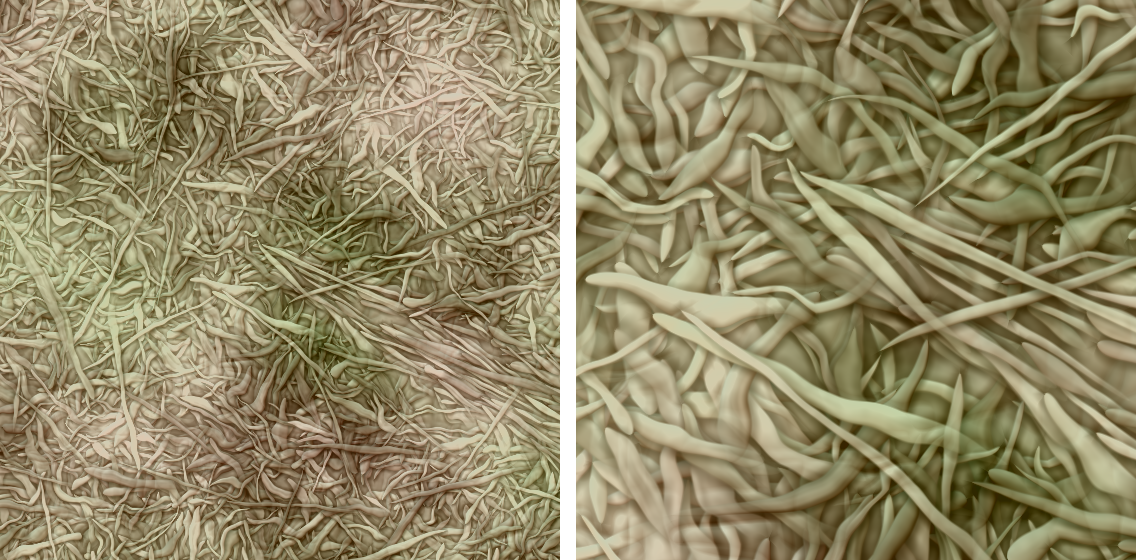
Left: the whole. Right: its middle third, enlarged.
Write a WebGL 2 fragment shader that draws this texture.

```glsl
#version 300 es
precision highp float;
// Matted dry grass: layers of kinked strands, scattered on jittered grids,
// turned along a flow field and melting at one end into wrinkled litter.
// A straight pale bundle and a greener band cross the tangled ground.
#define LAYERS 14
#define WIDTH 0.0066
#define SPREAD 2.5
#define SHADOW_REACH 0.007
#define SHADOW 0.42
#define SOFTNESS 0.0009
#define WARP 0.015
#define EMBOSS 0.46
#define CONTRAST 1.14
#define LIGHT vec2(-0.5, 0.86)
#define DARK vec3(0.30, 0.24, 0.10)
#define PALE vec3(0.76, 0.73, 0.60)

uniform vec2 u_resolution;
out vec4 fragColor;
const vec2 BUNDLE_AXIS = vec2(0.88, -0.475);

vec4 hash4(vec3 p) {
    vec4 q = fract(p.xyzx * vec4(0.1031, 0.1030, 0.0973, 0.1099));
    q += dot(q, q.wzxy + 33.33);
    return fract((q.xxyz + q.yzzw) * q.zywx);
}

float noise(vec2 p) {
    vec2 c = floor(p), f = fract(p);
    f = f * f * (3.0 - 2.0 * f);
    float a = hash4(vec3(c, 7.0)).x, b = hash4(vec3(c + vec2(1, 0), 7.0)).x;
    float d = hash4(vec3(c + vec2(0, 1), 7.0)).x, e = hash4(vec3(c + 1.0, 7.0)).x;
    return mix(mix(a, b, f.x), mix(d, e, f.x), f.y);
}

vec2 noise2(vec2 p) {
    return vec2(noise(p + 11.3), noise(p + 57.9)) - 0.5;
}

// Mask of the combed straw bundle, widening toward the right
float bundle(vec2 p) {
    vec2 q = p - vec2(0.5, 0.53);
    float along = dot(q, BUNDLE_AXIS);
    float across = abs(dot(q, vec2(-BUNDLE_AXIS.y, BUNDLE_AXIS.x)));
    float reach = 0.045 + 0.09 * max(along, 0.0);
    return smoothstep(-0.03, 0.06, along) * (1.0 - smoothstep(reach * 0.5, reach * 1.4, across));
}

// Mask of the greener band
float greenBand(vec2 p) {
    float middle = 0.55 - 0.6 * max(p.x - 0.42, 0.0);
    return 1.0 - smoothstep(0.03, 0.24, abs(p.y - middle));
}

float flowAngle(vec2 p, float comb) {
    float a = mix(-0.6, 0.9, smoothstep(0.35, 0.65, p.y)) + 4.0 * (noise(p * 6.0 + 3.0) - 0.5);
    return mix(a, atan(BUNDLE_AXIS.y, BUNDLE_AXIS.x), comb);
}

// Height of the sharp-ridged litter
float wrinkle(vec2 p) {
    vec2 q = p + 0.034 * noise2(p * 19.0);
    return abs(2.0 * noise(q * 30.0) - 1.0) + 0.5 * abs(2.0 * noise(q * 67.0 + 5.0) - 1.0);
}

// Lays one grid of strands over ground = (tone, tint, fringe)
void layStrands(vec2 p, float layer, float size, float straight, float soft, inout vec3 ground) {
    vec2 shift = vec2(17.3, 9.7) * (layer + 1.0);
    vec2 g = p / size + shift;
    for (int k = 0; k < 9; k++) {
        vec2 cell = floor(g) + vec2(k % 3, k / 3) - 1.0;
        vec4 r = hash4(vec3(cell, layer)), s = hash4(vec3(cell, layer + 40.0));
        vec2 center = cell + 0.1 + 0.8 * r.xy;
        vec2 d = (g - center) * size;
        float halfLen = size * mix(0.35, 0.85, r.z);
        if (length(d) > halfLen * 1.08 + SHADOW_REACH) continue;
        vec2 home = (center - shift) * size;
        float comb = bundle(home);
        float angle = flowAngle(home, comb) + (s.x - 0.5) * mix(SPREAD, 0.4, comb);
        vec2 dir = vec2(cos(angle), sin(angle)), side = vec2(-dir.y, dir.x);
        // Bent or kinked strand of uneven width
        float x = dot(d, dir) / halfLen;
        float curl = (s.y - 0.5) * (1.0 - 0.8 * max(comb, straight));
        float bend = mix(x * x, abs(x), s.x) - 0.4 + 0.15 * sin(x * 5.0 + 6.28 * s.z);
        float y = dot(d, side) - 0.8 * halfLen * curl * bend;
        float w = WIDTH * mix(0.45, 1.4, s.w * s.w) * sqrt(max(1.0 - x * x * x * x, 0.0));
        w *= 0.9 + 0.25 * sin(4.0 * x + 6.28 * s.x);
        float gap = max(abs(y) - w, (abs(x) - 1.0) * halfLen);
        float t = clamp(y / max(w, 0.0002), -1.0, 1.0);
        float lit = dot(side, LIGHT) * t;
        // Rounded shading, dark lower rim and lengthwise fibres
        float tone = 0.80 + 0.42 * (r.w - 0.5) + 0.20 * lit - 0.16 * t * t * t * t + 0.06 * comb;
        tone -= 0.24 * smoothstep(0.35, 1.0, -lit);
        if (gap < soft) tone += 0.22 * (noise(vec2(dot(d, dir) * 28.0, y * 330.0) + 90.0 * s.xy) - 0.5);
        float present = 1.0 - 0.85 * smoothstep(0.3, 1.0, x);
        float shade = SHADOW * (1.0 - 0.4 * lit) * (1.0 - smoothstep(0.0, SHADOW_REACH, gap));
        ground.x *= 1.0 - present * shade;
        ground = mix(ground, vec3(tone, s.z - 0.5, lit), present * (1.0 - smoothstep(-soft, soft, gap)));
    }
}

void main() {
    vec2 uv = gl_FragCoord.xy / u_resolution.y;
    float comb = bundle(uv), soft = max(SOFTNESS, 0.6 / u_resolution.y);
    // Crumple the plane, then lay litter, short strands and a few long straws
    vec2 p = uv + (1.0 - 0.75 * comb) * WARP * (noise2(uv * 20.0) + 0.5 * noise2(uv * 55.0));
    vec3 ground = vec3(0.38 + 0.38 * wrinkle(p), 0.0, 0.0);
    for (int k = 0; k < LAYERS; k++) {
        float layer = float(k), straight = step(float(LAYERS) - 2.5, layer);
        float size = mix(mix(0.055, 0.13, fract(layer * 0.618)), 0.2, straight);
        layStrands(mix(p, uv, 0.5 * straight), layer, size, straight, soft, ground);
    }
    // Embossed wrinkles, fine grain, broad light and dark patches
    float relief = wrinkle(p - 0.002 * LIGHT) - wrinkle(p + 0.002 * LIGHT);
    float tone = ground.x + EMBOSS * (1.0 - 0.6 * comb) * clamp(relief, -0.5, 0.5);
    tone += 0.08 * (noise(uv * 190.0) - 0.5) + 0.10 * (noise(uv * 75.0) - 0.5) + 0.055;
    tone += 0.5 * (noise(uv * 3.7 + 8.0) - 0.5) + 0.42 * (noise(uv * 9.0 + 31.0) - 0.5) + 0.2 * (noise(uv * 21.0) - 0.5);
    tone = (tone - 0.6) * CONTRAST + 0.6;
    // Green to rosy tint, with cool lit edges and warm shaded ones
    float tint = 0.5 * ground.y + 1.4 * (noise(uv * 5.0 + 21.0) - 0.5) + 0.9 * comb - 0.75 * greenBand(uv) + 0.25;
    vec3 color = mix(DARK, PALE, clamp(tone, -0.2, 1.14));
    color += clamp(tint, -1.1, 1.1) * vec3(0.038, -0.015, 0.036);
    color += (ground.z + relief) * vec3(-0.034, 0.014, 0.026);
    fragColor = vec4(clamp(color, 0.0, 1.0), 1.0);
}
```
